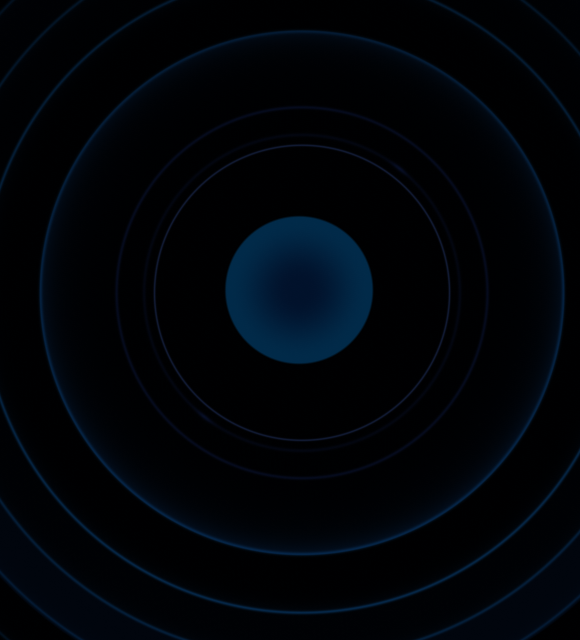
Reproduce this background procedurally as a Shadertoy shader.

```glsl
// Dark concentric blue rings with soft inner glows around a dim blue disc.

const vec3 BASE      = vec3(0.000, 0.001, 0.005);
const vec3 DISC_CORE = vec3(0.005, 0.070, 0.170);
const vec3 DISC_RIM  = vec3(0.005, 0.165, 0.285);
const vec3 RING_BLUE = vec3(0.020, 0.140, 0.250);
const vec3 GLOW_BLUE = vec3(0.012, 0.075, 0.150);
const vec3 THIN_BLUE = vec3(0.085, 0.130, 0.250);
const vec3 FAINT_BLUE = vec3(0.022, 0.045, 0.120);
const vec3 BAND_BLUE = vec3(0.003, 0.018, 0.045);

// Soft line of given half width around a radius
float ringLine(float dist, float radius, float width) {
    float x = (dist - radius) / width;
    return exp(-x * x);
}

// Filled circle with a smooth edge
float discMask(float dist, float radius, float blur) {
    return 1.0 - smoothstep(radius - blur, radius + blur, dist);
}

// Glow that fades inward from a circular edge
float innerGlow(float dist, float radius, float falloff, float blur) {
    return exp(-max(radius - dist, 0.0) / falloff) * discMask(dist, radius, blur);
}

float hash(vec2 p) {
    return fract(sin(dot(p, vec2(127.1, 311.7))) * 43758.5453);
}

void mainImage(out vec4 fragColor, in vec2 fragCoord) {
    // Height is one unit; x is measured from the middle
    vec2 p = vec2(fragCoord.x - 0.5 * iResolution.x, fragCoord.y) / iResolution.y;
    float blur = max(0.0015, 0.75 / iResolution.y);

    vec2 q = p - vec2(0.0188, 0.5425);
    float dist = length(q);
    vec2 dir = q / max(dist, 0.0001);
    float lower = 0.5 - 0.5 * dir.y;
    vec3 color = BASE;

    // Outer band, stronger toward the bottom
    float band = discMask(dist, 0.648, blur) - discMask(dist, 0.573, blur);
    color += BAND_BLUE * band * mix(0.2, 1.0, smoothstep(0.3, 0.85, lower));
    float gap = discMask(dist, 0.573, blur) - discMask(dist, 0.500, blur);
    color += BAND_BLUE * gap * mix(0.08, 0.25, lower);

    // Outer rings, dimmer with each step outward
    for (int i = 0; i < 4; i++) {
        float k = float(i);
        float radius = 0.500 + 0.0725 * k - 0.0011 * k * (k - 1.0);
        float strength = mix(0.60, 0.95, lower) * exp(-0.30 * k);
        color += RING_BLUE * strength * ringLine(dist, radius, 0.0026);
        color += GLOW_BLUE * 0.35 * strength * innerGlow(dist, radius, 0.009, blur);
    }

    // Large glowing ring
    float rim = mix(0.70, 1.0, lower);
    color += RING_BLUE * 0.60 * rim * ringLine(dist, 0.4085, 0.0030);
    color += GLOW_BLUE * 0.75 * rim * innerGlow(dist, 0.410, 0.017, blur);
    color += BAND_BLUE * 0.45 * rim * innerGlow(dist, 0.410, 0.055, blur);

    // Fine inner rings
    color += FAINT_BLUE * 0.85 * ringLine(dist, 0.2897, 0.0026);
    color += FAINT_BLUE * 0.45 * ringLine(dist, 0.2467, 0.0028);
    color += THIN_BLUE * 0.75 * ringLine(dist, 0.2305, 0.0017);

    // Two small glints at opposite ends of a diagonal
    float glint = pow(abs(dot(dir, vec2(0.618, 0.786))), 700.0);
    color += FAINT_BLUE * 0.8 * glint * ringLine(dist, 0.2467, 0.0035);

    // Central disc, darker in the middle
    float discDist = length(p - vec2(0.0143, 0.5468));
    float shade = smoothstep(0.015, 0.108, discDist);
    vec3 discColor = mix(DISC_CORE, DISC_RIM, shade);
    color = mix(color, discColor, discMask(discDist, 0.1152, 0.0022));

    // Tiny dither against banding
    color += (hash(fragCoord) - 0.5) / 255.0;
    fragColor = vec4(clamp(color, 0.0, 1.0), 1.0);
}
```
